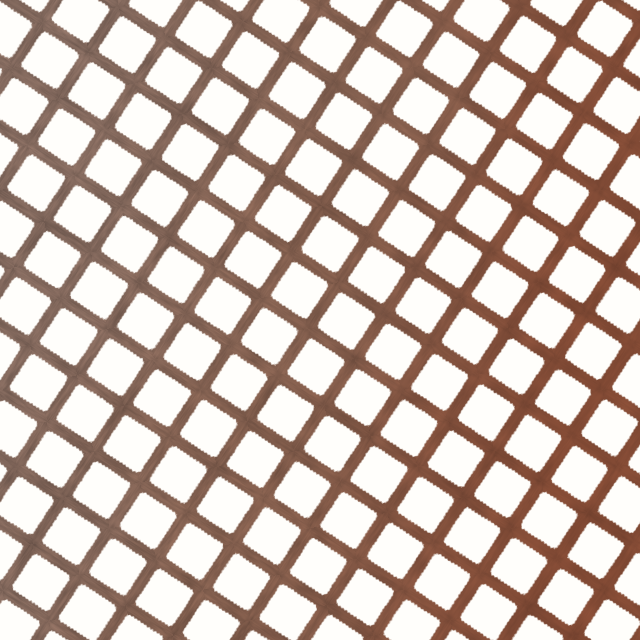
This pattern is drawn by a Shadertoy shader. Its source:

```glsl
const float TILT = 0.5812;                    // slope of the falling bars
const vec2 PITCH = vec2(0.0872, 0.0862);      // spacing along falling, rising bars
const vec2 HOLE_CENTRE = vec2(0.5156, 0.6185);
const float CORNER = 0.0075;

const vec3 PAPER = vec3(1.0, 0.995, 0.985);
const vec3 GREY_BROWN = vec3(0.505, 0.405, 0.36);
const vec3 BROWN = vec3(0.505, 0.365, 0.30);
const vec3 RUST = vec3(0.51, 0.29, 0.205);

float hash(vec2 p) {
    vec3 q = fract(vec3(p.xyx) * 0.1031);
    q += dot(q, q.yzx + 33.33);
    return fract((q.x + q.y) * q.z);
}

float noise(vec2 p) {
    vec2 i = floor(p);
    vec2 f = fract(p);
    f = f * f * (3.0 - 2.0 * f);
    float low = mix(hash(i), hash(i + vec2(1.0, 0.0)), f.x);
    float high = mix(hash(i + vec2(0.0, 1.0)), hash(i + 1.0), f.x);
    return mix(low, high, f.y);
}

float roundedBox(vec2 p, vec2 halfSize, float radius) {
    vec2 q = abs(p) - halfSize + radius;
    return length(max(q, 0.0)) + min(max(q.x, q.y), 0.0) - radius;
}

// Zigzag between -1 and 1
float zigzag(float x) {
    return 4.0 * abs(fract(x) - 0.5) - 1.0;
}

// Fibres drawn out along a bar, with finer threads on top
float fibres(float along, float across) {
    float broad = noise(vec2(along * 36.0, across * 260.0));
    float fine = noise(vec2(along * 110.0, across * 620.0) + 57.0);
    return 0.6 * broad + 0.4 * fine - 0.5;
}

// Grey on the left, warming to rust at the lower right
vec3 barTint(vec2 p) {
    float warmth = p.x + 0.22 * (0.5 - p.y) + 0.10 * (noise(p * 6.0) - 0.5);
    vec3 tint = mix(GREY_BROWN, BROWN, smoothstep(0.0, 0.52, warmth));
    return mix(tint, RUST, smoothstep(0.42, 0.98, warmth));
}

void mainImage(out vec4 fragColor, in vec2 fragCoord) {
    vec2 p = fragCoord / iResolution.y;
    float pixel = 1.0 / iResolution.y;

    // Lattice frame: x follows the falling bars, y the rising ones
    vec2 falling = vec2(cos(TILT), -sin(TILT));
    vec2 rising = vec2(sin(TILT), cos(TILT));
    vec2 grid = vec2(dot(p - HOLE_CENTRE, falling), dot(p - HOLE_CENTRE, rising));
    vec2 cell = round(grid / PITCH);
    vec2 local = grid - cell * PITCH;

    // Holes vary a little; rising bars thicken towards the right
    vec2 jitter = vec2(hash(cell + 11.0), hash(cell + 43.0)) - 0.5;
    vec2 halfHole = vec2(mix(0.0346, 0.0333, p.x), 0.0337) + 0.0006 * jitter;
    vec2 bar = abs(local) - halfHole;
    bool onFalling = bar.y > bar.x;
    float along = onFalling ? grid.x : grid.y;
    float across = onFalling ? grid.y : grid.x;

    // Serrated, slightly frayed edges
    float serration = zigzag(along / 0.0060) * (onFalling ? 0.0008 : 0.0004);
    float fray = 0.0014 * (noise(grid * 190.0) - 0.5);
    float edge = roundedBox(local, halfHole, CORNER) + serration + fray;
    float cover = smoothstep(-1.1 * pixel, 1.1 * pixel, edge);

    // Worn bar surface: streaks, blotches and pale rims
    float wear = mix(0.24, 0.10, smoothstep(0.1, 0.9, p.x));
    float shade = 1.0 + wear * fibres(along, across);
    shade += 0.14 * (noise(grid * 38.0 + 9.0) - 0.5);
    shade -= 0.05 * smoothstep(0.0, 0.006, min(bar.x, bar.y));
    vec3 barColour = barTint(p) * shade;
    float rim = 1.0 - smoothstep(0.0, 0.0022, edge);
    barColour = mix(barColour, vec3(0.74, 0.65, 0.59), 0.28 * rim);

    fragColor = vec4(mix(PAPER, barColour, cover), 1.0);
}
```
